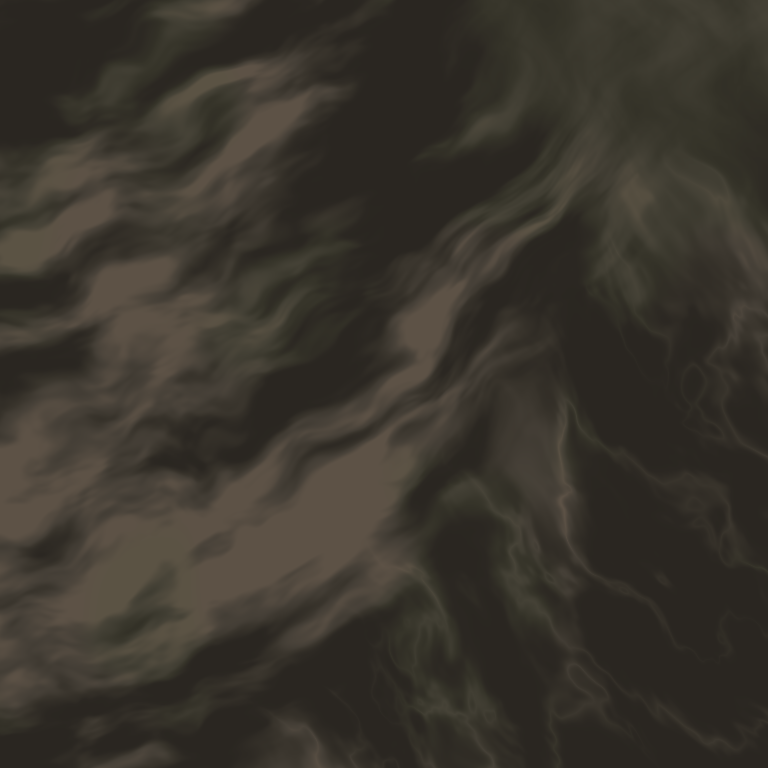
This texture is drawn by a Shadertoy shader. Its source:

```glsl
const vec3 SHADOW = vec3(0.165, 0.150, 0.130);
const vec3 STONE = vec3(0.215, 0.197, 0.166);
const vec3 CLAY = vec3(0.272, 0.249, 0.216);
const vec3 SUNLIT = vec3(0.365, 0.322, 0.275);
const vec3 OLIVE_TINT = vec3(-0.008, 0.003, -0.008);

float hash(vec2 p) {
    vec3 q = fract(vec3(p.xyx) * 0.1031);
    q += dot(q, q.yzx + 33.33);
    return fract((q.x + q.y) * q.z);
}

float noise(vec2 p) {
    vec2 cell = floor(p);
    vec2 f = fract(p);
    vec2 u = f * f * f * (f * (f * 6.0 - 15.0) + 10.0);
    float low = mix(hash(cell), hash(cell + vec2(1, 0)), u.x);
    float high = mix(hash(cell + vec2(0, 1)), hash(cell + vec2(1, 1)), u.x);
    return mix(low, high, u.y);
}

float fbm(vec2 p, int octaves) {
    float sum = 0.0;
    float weight = 0.0;
    float amplitude = 0.5;
    for (int i = 0; i < octaves; i++) {
        sum += amplitude * noise(p);
        weight += amplitude;
        amplitude *= 0.5;
        p = mat2(0.96, 0.28, -0.28, 0.96) * p * 2.03 + 17.3;
    }
    return sum / weight;
}

float blob(vec2 p, vec2 center, vec2 radius) {
    vec2 d = (p - center) / radius;
    return exp(-dot(d, d));
}

// Rock face: streaks that steepen to the right, lit from one side
float rockTone(vec2 p) {
    vec2 q = vec2(p.x, p.y - 0.15 * p.x - 0.5 * p.x * p.x);
    float broad = fbm(q * vec2(3.2, 5.5) + 41.0, 3);
    vec2 grain = q * vec2(7.0, 14.0) + 9.0;
    float detail = fbm(grain, 4);
    float relief = detail - fbm(grain + vec2(0.25, -0.35), 4);
    return 4.6 * (broad - 0.5) + 3.2 * (detail - 0.5) + 2.6 * relief;
}

// Far slope: thin branching veins that fall to the right
float veinTone(vec2 p) {
    vec2 q = vec2(p.x, p.y + 0.9 * p.x);
    float broad = fbm(q * vec2(4.5, 4.0) + 73.0, 3);
    float ridge = 1.0 - abs(2.0 * fbm(q * vec2(10.0, 9.0) + 5.0, 4) - 1.0);
    return 3.8 * (broad - 0.5) + 1.4 * (pow(ridge, 4.0) - 0.45) - 0.15;
}

// Pale haze with faint wisps
float hazeTone(vec2 p) {
    float wisps = fbm(vec2(p.x, p.y + 0.8 * p.x) * vec2(7.0, 8.0) + 29.0, 5);
    return 0.42 + 1.8 * (wisps - 0.5);
}

vec3 rockColor(float tone, float olive) {
    float lit = tone + 0.6;
    lit = 0.5 * (lit + sqrt(lit * lit + 0.012));
    vec3 color = mix(SHADOW, STONE, clamp(lit / 0.7, 0.0, 1.0));
    color = mix(color, CLAY, smoothstep(0.6, 1.4, lit));
    color = mix(color, SUNLIT, smoothstep(1.2, 2.3, lit));
    return color + OLIVE_TINT * olive * smoothstep(0.0, 0.8, lit);
}

void mainImage(out vec4 fragColor, in vec2 fragCoord) {
    vec2 p = fragCoord / iResolution.y;
    vec2 warp = vec2(fbm(p * 6.0 + 3.0, 3), fbm(p * 6.0 + 57.0, 3)) - 0.5;
    vec2 w = p + 0.09 * warp;

    // Blend the two slopes along a diagonal crest
    float farSide = smoothstep(0.24, 0.42, w.x - 0.7 * w.y);
    float tone = mix(rockTone(w), veinTone(w), farSide);

    // Broad light on the left, shaded valleys beyond it
    tone += 0.95 * blob(w, vec2(0.20, 0.55), vec2(0.27, 0.24));
    tone += 0.45 * blob(w, vec2(0.50, 0.30), vec2(0.14, 0.20));
    tone -= 1.10 * blob(w, vec2(0.58, 0.74), vec2(0.17, 0.16));
    tone -= 0.75 * blob(w, vec2(0.88, 0.52), vec2(0.13, 0.16));
    tone -= 0.60 * blob(w, vec2(0.10, 0.82), vec2(0.16, 0.12));

    // Haze softens the upper right corner
    float haze = smoothstep(0.35, 0.75, blob(w, vec2(0.92, 1.0), vec2(0.42, 0.30)));
    tone = mix(tone, hazeTone(w), 0.9 * haze);

    float olive = clamp(smoothstep(0.4, 0.65, fbm(p * 5.0 + 88.0, 2)) + haze, 0.0, 1.0);
    fragColor = vec4(rockColor(tone, olive), 1.0);
}
```
